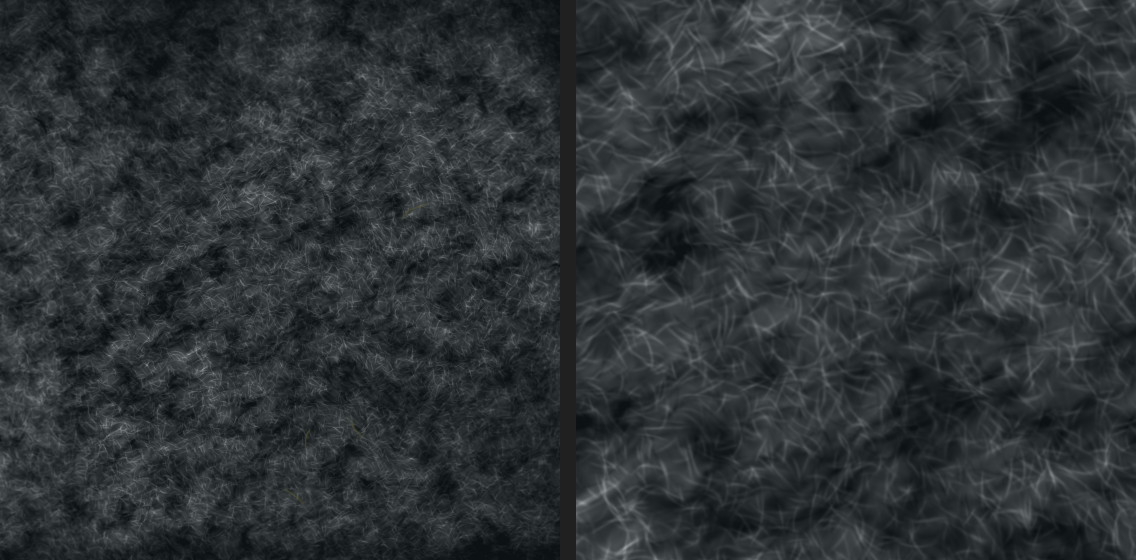
Left: the whole. Right: its middle third, enlarged.
A WebGL 1 fragment shader for this texture:

```glsl
precision highp float;

// Dark grey wool felt: small clumps of fuzz under a dense mat of short, bent
// fibres, shaded by broad folds and partly out of focus. Clumps are value noise,
// fibres are light and dark parabolic arcs scattered over several jittered grids.

uniform vec2 u_resolution;

vec2 hash2(vec2 p) {
  vec3 q = fract(p.xyx * vec3(0.1031, 0.1030, 0.0973));
  q += dot(q, q.yzx + 33.33);
  return fract((q.xx + q.yz) * q.zy);
}

float noise(vec2 p) {
  vec2 i = floor(p), f = fract(p);
  f = f * f * (3.0 - 2.0 * f);
  return mix(mix(hash2(i).x, hash2(i + vec2(1, 0)).x, f.x),
             mix(hash2(i + vec2(0, 1)).x, hash2(i + vec2(1, 1)).x, f.x), f.y);
}

float fbm(vec2 p) {
  float sum = 0.0, amp = 0.5;
  for (int i = 0; i < 4; i++) {
    sum += amp * noise(p);
    p = mat2(1.6, 1.2, -1.2, 1.6) * p + 17.3;
    amp *= 0.62;
  }
  return sum;
}

vec2 rotate(vec2 p, float a) {
  float c = cos(a), s = sin(a);
  return vec2(c * p.x + s * p.y, c * p.y - s * p.x);
}

// Fuzz combed along one fixed direction, centred on zero.
float streaks(vec2 uv, float angle) {
  vec2 p = rotate(uv, angle);
  return noise(p * vec2(55.0, 150.0) + 70.0)
       + 0.7 * noise(p * vec2(110.0, 260.0) + 30.0) - 0.85;
}

// One layer of arcs, one per cell, leaning around the local flow angle.
float fibreLayer(vec2 uv, float density, float seed, float flow, float width) {
  vec2 p = rotate(uv, seed * 0.9) * density + seed * 7.37;
  vec2 cell = floor(p);
  float sum = 0.0;
  for (int y = -1; y <= 1; y++) {
    for (int x = -1; x <= 1; x++) {
      vec2 id = cell + vec2(x, y);
      vec2 place = hash2(id + seed * 31.0);
      vec2 kind = hash2(id + seed * 57.0 + 200.0);
      float angle = flow - seed * 0.9 + (kind.x - 0.5) * 2.6;
      vec2 q = rotate(p - id - place, angle);
      float bend = (fract(kind.x * 13.0) - 0.5) * 0.9;
      float reach = 0.5 + 0.45 * kind.y;
      float d = (q.y - bend * q.x * q.x) / sqrt(1.0 + 4.0 * bend * bend * q.x * q.x);
      d /= density * width;
      float taper = 1.0 - smoothstep(0.2 * reach, reach, abs(q.x));
      sum += exp(-d * d) * taper * (1.5 * fract(kind.y * 17.0) - 0.4);
    }
  }
  return sum;
}

// Broad light and shadow of the folded cloth.
float foldLight(vec2 uv) {
  float light = 1.04 + 0.22 * (noise(uv * 4.5 + 4.0) - 0.5);
  float valley = (uv.x - 0.22 - 0.26 * (uv.y - 0.5)) / 0.085;
  light -= 0.28 * exp(-valley * valley) * smoothstep(0.3, 0.7, uv.y);
  light -= 0.26 * smoothstep(0.78, 1.03, uv.y);
  light -= 0.5 * smoothstep(0.92, 1.02, uv.x) * smoothstep(0.55, 0.95, uv.y);
  light -= 0.45 * (1.0 - smoothstep(0.0, 0.07, uv.y));
  light -= 0.2 * exp(-12.0 * dot(uv - vec2(0.93, 0.15), uv - vec2(0.93, 0.15)));
  light += 0.16 * exp(-9.0 * dot(uv - vec2(0.1, 0.25), uv - vec2(0.1, 0.25)));
  light += 0.16 * exp(-12.0 * dot(uv - vec2(0.72, 0.65), uv - vec2(0.72, 0.65)));
  return light;
}

// A few stray olive threads.
float strayThreads(vec2 uv, float width) {
  float sum = 0.0;
  for (int i = 0; i < 4; i++) {
    vec2 h = hash2(vec2(float(i) * 3.7 + 2.0, 41.0));
    vec2 q = rotate(uv - 0.08 - 0.84 * h, 6.28 * fract(h.x * 11.0));
    float reach = 0.015 + 0.03 * fract(h.y * 7.0);
    float d = (q.y - 0.007 * sin(q.x * 75.0 + h.y * 6.0)) / width;
    sum += exp(-d * d) * (1.0 - smoothstep(0.6 * reach, reach, abs(q.x)));
  }
  return sum;
}

void main() {
  vec2 uv = gl_FragCoord.xy / u_resolution.y;
  float pixel = 1.0 / u_resolution.y;

  // Focus is lost toward the upper right and the lower left.
  float blur = smoothstep(0.3, 0.75, length((uv - vec2(0.55, 0.45)) * vec2(1.1, 1.2))
             + 0.3 * (noise(uv * 4.0 + 9.0) - 0.5));
  float width = max(mix(0.0011, 0.0019, blur), 0.5 * pixel);
  float flow = 2.0 * (noise(uv * 4.0 + 21.0) - 0.5) - 0.3;

  // Clumps, and streaks of fuzz whose direction changes from patch to patch.
  vec2 warp = vec2(noise(uv * 45.0), noise(uv * 45.0 + 50.0)) - 0.5;
  vec2 bent = uv + 0.012 * warp;
  float clump = fbm(rotate(bent, 0.5) * vec2(25.0, 31.0));
  float patchMix = smoothstep(0.3, 0.7, noise(uv * 9.0 + 80.0));
  float streak = mix(streaks(bent, 0.5), streaks(bent, -0.8), patchMix);

  float fibres = 0.0;
  for (int i = 0; i < 9; i++) {
    float n = float(i);
    fibres += fibreLayer(uv + 0.005 * warp, 42.0 + 5.0 * n, n + 1.0, flow, width);
  }
  fibres *= mix(1.0, 0.6, blur) * (0.2 + 1.4 * clump);

  float value = 0.163 + 0.27 * (clump - 0.56) + 0.085 * streak * (1.0 - 0.3 * blur)
              + 0.072 * fibres;
  value = max(value * foldLight(uv), 0.065);

  vec3 felt = value + vec3(-0.016, 0.003, 0.014);
  vec3 olive = vec3(0.34, 0.34, 0.17);
  felt = mix(felt, olive, 0.6 * min(strayThreads(uv, max(0.0016, 0.6 * pixel)), 1.0));
  gl_FragColor = vec4(felt, 1.0);
}
```
